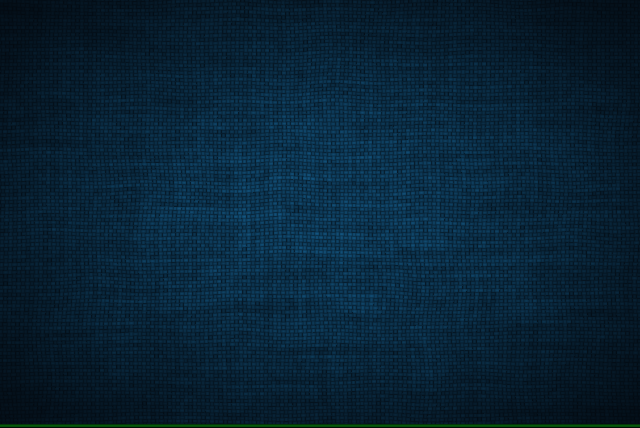
This texture is drawn by a WebGL 2 fragment shader. Its source:

```glsl
#version 300 es
precision highp float;

uniform vec2 u_resolution;
out vec4 fragColor;

const float PI = 3.14159265;
const vec2 THREADS_PER_HEIGHT = vec2(102.0, 116.0);
const vec3 SHADOW_BLUE = vec3(0.006, 0.020, 0.040);
const vec3 CLOTH_BLUE = vec3(0.046, 0.208, 0.318);
const vec3 HEM_GREEN = vec3(0.020, 0.350, 0.040);
const vec3 HEM_SHADOW = vec3(0.008, 0.060, 0.025);

float hash(vec2 p) {
    vec3 q = fract(vec3(p.xyx) * 0.1031);
    q += dot(q, q.yzx + 33.33);
    return fract((q.x + q.y) * q.z);
}

float valueNoise(vec2 p) {
    vec2 cell = floor(p);
    vec2 f = fract(p);
    f = f * f * (3.0 - 2.0 * f);
    float low = mix(hash(cell), hash(cell + vec2(1.0, 0.0)), f.x);
    float high = mix(hash(cell + vec2(0.0, 1.0)), hash(cell + vec2(1.0, 1.0)), f.x);
    return mix(low, high, f.y);
}

// Plain weave: strands pass over and under in a checkerboard
float weave(vec2 t) {
    vec2 cell = floor(t);
    vec2 profile = sin(PI * fract(t));
    float weftOver = mod(cell.x + cell.y, 2.0);
    float crown = mix(profile.x, profile.y, weftOver);
    float gap = profile.x * profile.y;
    float strandTone = hash(cell + 17.0) - 0.5;
    return 0.62 + 0.36 * crown + 0.32 * gap + 0.10 * (weftOver - 0.5) + 0.24 * strandTone;
}

// Uneven yarn: tone drifts slowly along each thread
float slubs(vec2 t, float stretch) {
    float along = valueNoise(vec2(t.x * stretch, floor(t.y) * 7.0 + 0.5));
    return along - 0.5;
}

float vignette(vec2 uv, vec2 center) {
    float d = length((uv - center) * 2.0);
    return 1.0 - 0.87 * smoothstep(0.08, 1.6, d);
}

float band(float y, float bottom, float top, float blur) {
    return smoothstep(bottom - blur, bottom + blur, y)
         * (1.0 - smoothstep(top - blur, top + blur, y));
}

void main() {
    vec2 uv = gl_FragCoord.xy / u_resolution;
    vec2 p = gl_FragCoord.xy / u_resolution.y;

    // Slightly wavering thread grid
    vec2 waver = vec2(valueNoise(p * 9.0), valueNoise(p * 9.0 + 40.0)) - 0.5;
    vec2 t = p * THREADS_PER_HEIGHT + waver * 0.9;

    // Yarn shading and broad wear
    float cloth = weave(t);
    cloth *= 1.0 + 0.34 * slubs(t, 0.07) + 0.18 * slubs(t.yx, 0.06);
    cloth *= 1.0 + 0.12 * (valueNoise(p * 14.0 + 8.0) - 0.5);

    // Soft central light
    float light = vignette(uv, vec2(0.505, 0.505));
    vec3 color = mix(SHADOW_BLUE, CLOTH_BLUE, light * cloth);

    // Thin green hem along the lower edge
    float blur = 0.6 / u_resolution.y;
    color = mix(color, HEM_SHADOW, 1.0 - smoothstep(0.009 - blur, 0.009 + blur, uv.y));
    color = mix(color, HEM_GREEN, band(uv.y, 0.0028, 0.0082, blur));

    fragColor = vec4(clamp(color, 0.0, 1.0), 1.0);
}
```
